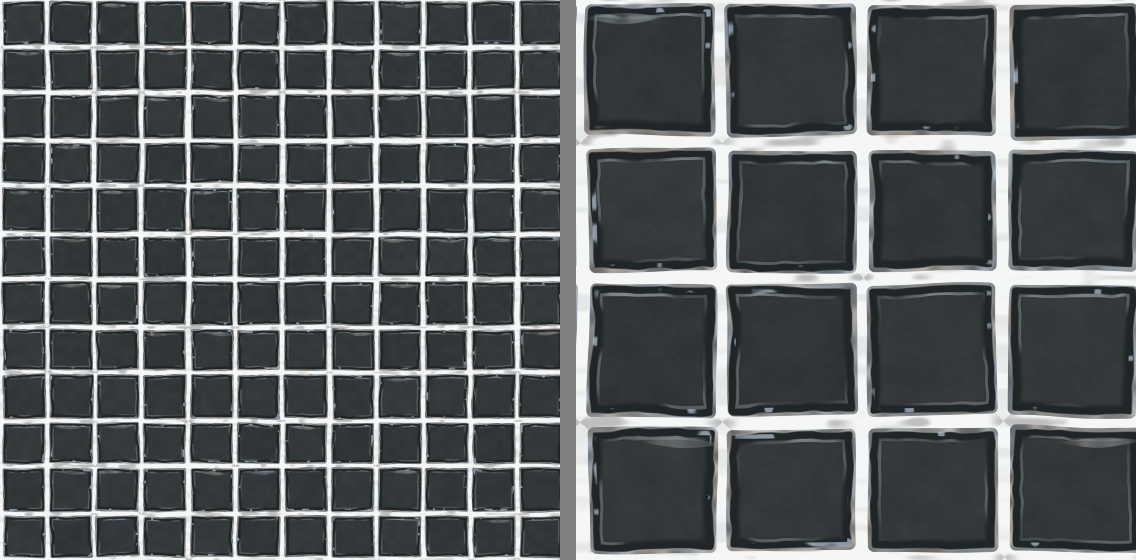
Left: the whole. Right: its middle third, enlarged.
Reproduce this pattern procedurally as a Shadertoy shader.

```glsl
// Glossy charcoal mosaic: twelve by twelve hand-set glass tiles in white grout.
// Each tile is a jittered rounded box; its depth from the rim selects grout,
// pale bevel, dark edge or face, and noise adds broken reflections.

float hash(vec2 p) {
    return fract(sin(dot(p, vec2(127.1, 311.7))) * 43758.5453);
}

float noise(vec2 p) {
    vec2 i = floor(p), f = fract(p);
    f = f * f * (3.0 - 2.0 * f);
    return mix(mix(hash(i), hash(i + vec2(1, 0)), f.x),
               mix(hash(i + vec2(0, 1)), hash(i + vec2(1, 1)), f.x), f.y);
}

float roundedBox(vec2 p, vec2 halfSize, float radius) {
    vec2 q = abs(p) - halfSize + radius;
    return length(max(q, 0.0)) + min(max(q.x, q.y), 0.0) - radius;
}

// Soft line of a given half width around zero
float band(float x, float halfWidth, float aa) {
    return 1.0 - smoothstep(halfWidth - aa * 0.5, halfWidth + aa, abs(x));
}

void mainImage(out vec4 fragColor, in vec2 fragCoord) {
    vec2 uv = fragCoord / iResolution.xy;
    float aa = 12.0 / min(iResolution.x, iResolution.y);

    // Grid with alternating row heights and slightly wavy joints
    vec2 p = uv * vec2(11.92, 12.0) - vec2(0.01, 0.0);
    p.y -= 0.018 * cos(3.14159 * p.y);
    vec2 g = p + 0.03 * (vec2(noise(p * 2.1), noise(p * 2.1 + 40.0)) - 0.5);
    vec2 id = floor(g);
    vec2 f = fract(g) - 0.5;

    // Per-tile offset, tilt and size
    vec2 rnd = vec2(hash(id + 3.1), hash(id + 17.7)) - 0.5;
    float tilt = (hash(id + 29.3) - 0.5) * 0.045;
    vec2 t = f - rnd * 0.022 + tilt * vec2(-f.y, f.x);
    vec2 halfSize = vec2(0.465, 0.462) + 0.018 * (rnd.yx - 0.2);
    float depth = -roundedBox(t, halfSize, 0.045);

    // Reflections vary along each side and between tiles
    vec2 seed = id * 7.3;
    float broad = noise(t * 3.5 + seed);
    float fine = noise(t * 11.0 + seed + 50.0);
    float onTop = smoothstep(0.0, 0.08, t.y - abs(t.x));
    float wobble = (broad - 0.5) * 0.03 + (fine - 0.5) * 0.016;

    // Grout, greyer in places along the horizontal joints
    float joint = step(abs(f.x), abs(f.y));
    float stain = smoothstep(0.55, 0.9, noise(p * vec2(5.0, 14.0)));
    vec3 color = vec3(0.96, 0.965, 0.965) - stain * (0.06 + 0.16 * joint);

    // Pale bevel, then the dark refracting edge
    vec3 tint = mix(vec3(1.05, 1.0, 0.95), vec3(0.92, 1.0, 1.07), noise(p * 4.0 + 9.0));
    vec3 bevel = tint * mix(0.40, 0.72, fine);
    color = mix(color, bevel, smoothstep(-aa * 0.5, aa * 0.7, depth));
    float edge = smoothstep(0.018, 0.025 + aa, depth + wobble);
    color = mix(color, vec3(0.125, 0.145, 0.155), edge);

    // Face with faint mottling
    float mottle = noise(p * 6.0) * 0.6 + noise(p * 23.0) * 0.4 - 0.5;
    vec3 face = vec3(0.198, 0.217, 0.222) + mottle * 0.035 + (hash(id + 61.0) - 0.5) * 0.018;
    color = mix(color, face, smoothstep(0.065, 0.115, depth + wobble * 0.7));

    // Thin inner glints, strongest under the upper rim
    float glint = band(depth - 0.088 + wobble, 0.009, aa);
    glint *= smoothstep(0.35, 0.8, broad) * 0.5 + onTop * fine * 0.5;
    color += tint * glint * 0.4;

    // A few tiles carry a wider tapered gleam near the top
    float gleam = step(0.72, hash(id + 83.0));
    float taper = 0.035 * smoothstep(0.36, 0.0, abs(t.x - rnd.x * 0.4));
    gleam *= band(t.y - 0.355 - t.x * rnd.y * 0.1, taper, aa) * smoothstep(0.0, 0.02, taper);
    color = mix(color, tint * 0.55, gleam * (0.25 + 0.45 * fine));

    // Small bright chips along the dark edge
    float chip = smoothstep(0.8, 0.92, noise(p * 9.0 + 70.0));
    color = mix(color, vec3(0.72, 0.78, 0.84), chip * band(depth - 0.045, 0.014, aa) * 0.7);

    fragColor = vec4(clamp(color, 0.0, 1.0), 1.0);
}
```
